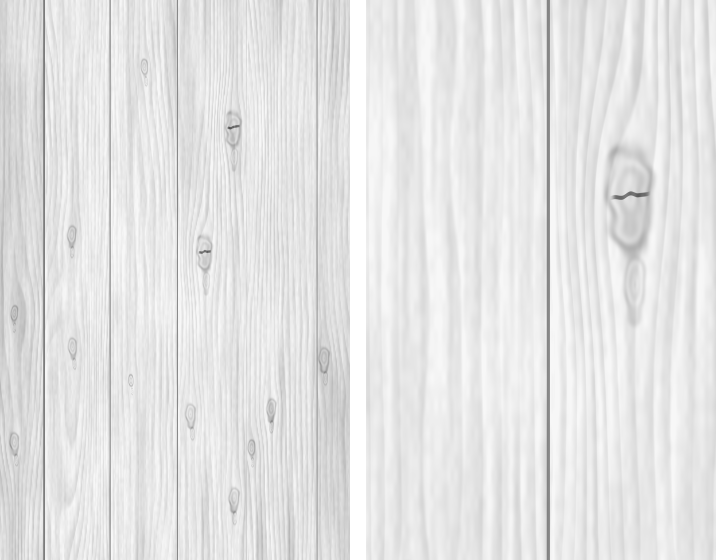
Left, the full canvas; right, a detail of the centre.
This texture is drawn by a Shadertoy shader. Its source:

```glsl
// Whitewashed timber wall: six upright boards parted by thin dark seams.
// Grain is the contour lines of a stretched noise field, pushed aside
// around the knots; fine fibres, streaks and edge shading lie on top.

#define ASPECT 1.6          // height over width
#define BASE_TONE 0.935
#define SEAM_TONE 0.46
#define BOARD_PITCH 0.195
#define FIRST_SEAM 0.126
#define RING_DENSITY 62.0
#define RING_DEPTH 0.075
#define FIBRE_DEPTH 0.075
#define STREAK_DEPTH 0.06
#define CRACKED_BOARD 3.0

float hash(vec2 p) {
    vec3 q = fract(vec3(p.xyx) * 0.1031);
    q += dot(q, q.yzx + 33.33);
    return fract((q.x + q.y) * q.z);
}

float noise(vec2 p) {
    vec2 i = floor(p), f = fract(p);
    f = f * f * (3.0 - 2.0 * f);
    return mix(mix(hash(i), hash(i + vec2(1, 0)), f.x),
               mix(hash(i + vec2(0, 1)), hash(i + vec2(1, 1)), f.x), f.y);
}

// Position of a seam; boards differ slightly in width
float seamX(float k) {
    return FIRST_SEAM + BOARD_PITCH * k - 0.009 * sin(k * 0.785);
}

// Centre of knot j on board b
vec2 knotCentre(float b, float j) {
    if (j > 1.5) return vec2(0.667, 1.235) - (j - 2.0) * vec2(0.082, 0.354);
    float across = j < 0.5 ? 0.55 - 0.12 * b : 0.55 - 0.24 * b + 0.11 * b * b;
    float up = j < 0.5 ? 0.44 - 0.06 * b : 0.21 + 0.405 * b - 0.035 * b * b;
    return vec2(mix(seamX(b - 1.0), seamX(b), fract(across)), ASPECT * fract(up));
}

// Darkness of an oval knot: fill, uneven rim and inner rings
float knotShade(vec2 q, vec2 size) {
    float e = length(q / size) + 0.35 * (noise(q * 55.0 + 40.0) - 0.5);
    float inside = 1.0 - smoothstep(0.8, 1.1, e);
    float rimOffset = (e - 1.0) / 0.15;
    float rim = exp(-rimOffset * rimOffset) * (0.3 + 0.7 * noise(q * 70.0 + 9.0));
    return inside * (0.07 + 0.03 * sin(e * 15.0)) + 0.19 * rim;
}

void mainImage(out vec4 fragColor, in vec2 fragCoord) {
    vec2 uv = fragCoord / iResolution.xy;
    vec2 p = uv * vec2(1.0, ASPECT);
    float px = 1.0 / iResolution.x;

    // Which board
    float board = 0.0;
    for (float k = 0.0; k < 5.0; k++) board += step(seamX(k), p.x);
    float seed = hash(vec2(board, 7.0));
    vec2 shift = vec2(board * 13.7, board * 5.3);

    // Knots: shade them and bend the grain around them
    float shade = 0.0;
    float grainX = p.x;
    for (float j = 0.0; j < 4.0; j++) {
        bool cracked = j > 1.5;
        if (cracked && board != CRACKED_BOARD) continue;
        vec2 q = p - knotCentre(board, j);
        float scale = 0.4 + 0.6 * hash(vec2(board + 3.0, j));
        vec2 size = cracked ? vec2(0.021, 0.052) : vec2(0.016, 0.038) * scale;
        q.x += 0.12 * q.y * (hash(vec2(j, board)) - 0.5);
        vec2 reach = q / (size * vec2(1.9, 2.2));
        grainX -= 0.85 * q.x * exp(-dot(reach, reach));
        shade += knotShade(q, size);
        // Small scar trailing below each knot
        shade += 0.55 * knotShade(q + vec2(-0.25, 1.65) * size, size * vec2(0.5, 0.6));
        if (cracked) {
            float bend = 0.006 * (noise(vec2(q.x * 130.0, j)) - 0.5) + 0.15 * q.x;
            float crack = 1.0 - smoothstep(0.0012, 0.0012 + 1.5 * px, abs(q.y - bend));
            shade += 0.42 * crack * (1.0 - smoothstep(0.013, 0.02, abs(q.x)));
        }
    }

    // Growth rings: contours forming long nested arches
    float arch = board == 1.0 ? 8.0 : 2.5 + 3.0 * seed;
    float phase = grainX * RING_DENSITY
                + arch * noise(vec2(grainX * 10.0, p.y * 1.5) + shift)
                + 0.5 * noise(vec2(grainX * 30.0, p.y * 7.0) + shift);
    float saw = fract(phase);
    float ring = smoothstep(0.25, 0.85, saw) * (1.0 - smoothstep(0.85, 1.0, saw));
    ring *= 1.0 - smoothstep(0.35, 0.8, fwidth(phase));
    shade += RING_DEPTH * ring * (0.3 + noise(vec2(p.x * 16.0, p.y * 3.0) + shift));

    // Fibres, short pores and broad weathered streaks
    shade += FIBRE_DEPTH * (noise(vec2(grainX * 190.0, p.y * 9.0) + shift) - 0.5);
    shade += 0.035 * (noise(vec2(p.x * 260.0, p.y * 75.0)) - 0.5);
    float streak = noise(vec2(grainX * 34.0, p.y * 1.7) + shift);
    shade += STREAK_DEPTH * smoothstep(0.55, 0.95, streak) * (board == 4.0 ? 2.0 : 1.0);

    // Board tone and darker outer edges
    float side = abs(2.0 * uv.x - 1.0);
    float tone = BASE_TONE + 0.02 * (seed - 0.5) - 0.055 * side * side * side;
    tone -= 0.02 * (noise(p * 4.0) - 0.5) + shade;

    // Seams: the first is heaviest, the fourth barely shows
    for (float k = 0.0; k < 5.0; k++) {
        float d = p.x - seamX(k);
        float strength = k == 3.0 ? 0.14 : 1.0 - 0.07 * k;
        float halfWidth = k == 0.0 ? 0.0024 : 0.0015;
        float cover = clamp((halfWidth - abs(d)) / px + 0.5, 0.0, 1.0);
        tone -= 0.07 * strength * exp(-abs(d) * 260.0) * step(d, 0.0);
        tone += 0.04 * strength * exp(-abs(d - 0.005) * 400.0);
        tone = mix(tone, SEAM_TONE, cover * strength);
    }
    fragColor = vec4(vec3(clamp(tone, 0.0, 0.97)), 1.0);
}
```
